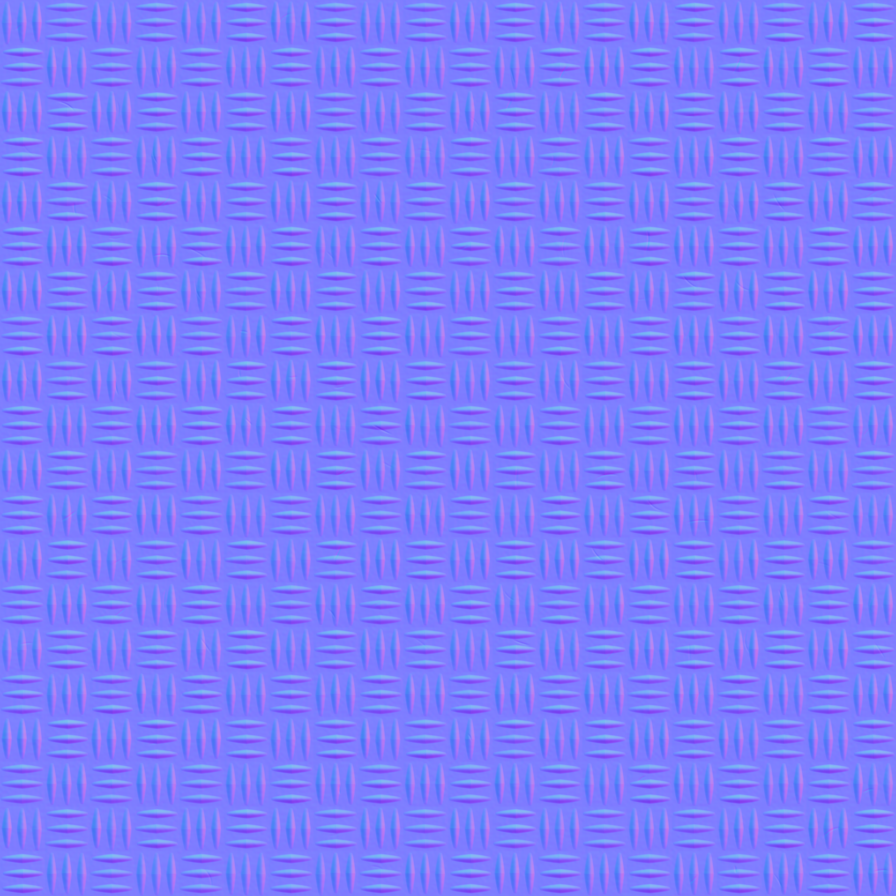
This texture map is drawn by a three.js fragment shader. Its source:

```glsl
#define CELLS 20.0        // cells across and down
#define BAR_GAP 0.335     // spacing of the three bars, in cells
#define BAR_HALF 0.48     // half length of a bar
#define BAR_WIDTH 0.112   // half width of a bar at its middle
#define BAR_HEIGHT 0.037
#define MOUND 0.006       // low swelling under each group of bars
#define VARIATION 0.24    // difference in height between bars
#define GRAIN 0.0016
#define SCRATCH_DEPTH 0.005
#define SCRATCH_SHARE 0.3
#define FLAT_LEVEL 0.494

varying vec2 vUv;

float hash(vec2 p) {
  return fract(sin(dot(p, vec2(127.1, 311.7))) * 43758.5453);
}

// Value noise that wraps after the given period
float wrapNoise(vec2 p, vec2 period) {
  vec2 i = floor(p), f = fract(p);
  f = f * f * (3.0 - 2.0 * f);
  vec2 a = mod(i, period), b = mod(i + 1.0, period);
  return mix(mix(hash(a), hash(vec2(b.x, a.y)), f.x),
             mix(hash(vec2(a.x, b.y)), hash(b), f.x), f.y);
}

// Three pointed bars per cell, turned in alternate cells
float treadHeight(vec2 p) {
  vec2 cell = mod(floor(p), CELLS);
  vec2 q = fract(p) - 0.5;
  bool upright = mod(cell.x + cell.y, 2.0) > 0.5;
  if (upright) q = q.yx;                       // x along, y across

  float mound = max(0.0, 1.0 - 4.0 * q.x * q.x);
  float h = MOUND * mound * (1.0 - smoothstep(0.27, 0.5, abs(q.y)));

  for (int k = -1; k <= 1; k++) {
    float bar = float(k);
    float r = hash(cell + bar * 31.7 + 3.1);
    float across = q.y - bar * BAR_GAP;
    float along = (q.x - 0.03 * (r - 0.5)) / (BAR_HALF - 0.03 * r);
    float taper = max(0.0, 1.0 - abs(along));
    taper *= 1.4 - 0.4 * taper;
    float width = BAR_WIDTH * (0.38 + 0.62 * taper);
    if (upright) width *= across < 0.0 ? 1.2 : 0.95;   // gentler left flank
    float t = across / width;
    float profile = max(0.0, 1.0 - t * t);
    float gain = 1.0 + VARIATION * (r - 0.5);
    h += BAR_HEIGHT * gain * taper * profile * profile;
  }
  return h;
}

// Sparse curved hairlines, each kept inside its own cell
float scratchHeight(vec2 p) {
  vec2 cell = mod(floor(p), CELLS);
  vec2 q = fract(p) - 0.5;
  float r = hash(cell + 51.3);
  q -= 0.4 * (vec2(hash(cell + 13.9), hash(cell + 29.4)) - 0.5);
  float angle = 6.2832 * hash(cell + 71.2);
  q = mat2(cos(angle), sin(angle), -sin(angle), cos(angle)) * q;
  float reach = 0.1 + 0.2 * hash(cell + 5.6);
  float d = (q.y - (r * 8.0 - 1.2) * q.x * q.x) / 0.022;
  float fade = 1.0 - smoothstep(0.3 * reach, reach, abs(q.x));
  float depth = SCRATCH_DEPTH * (0.2 + 0.8 * hash(cell + 88.1));
  return -depth * step(r, SCRATCH_SHARE) * fade * exp(-d * d);
}

// Fine grain with faint streaks both ways
float grainHeight(vec2 p) {
  vec2 fine = vec2(14.0, 14.0), streak = vec2(4.0, 16.0);
  return wrapNoise(p * fine, CELLS * fine)
       + 0.5 * wrapNoise(p * streak, CELLS * streak)
       + 0.5 * wrapNoise(p * streak.yx, CELLS * streak.yx);
}

float surfaceHeight(vec2 p) {
  return treadHeight(p) + scratchHeight(p) + GRAIN * grainHeight(p);
}

void main() {
  vec2 p = vUv * CELLS;
  vec2 e = vec2(0.015, 0.0);

  // Slope by central differences
  vec2 slope = vec2(surfaceHeight(p + e.xy) - surfaceHeight(p - e.xy),
                    surfaceHeight(p + e.yx) - surfaceHeight(p - e.yx)) / (2.0 * e.x);
  vec3 normal = normalize(vec3(-slope, 1.0));

  // Pack the normal into colour
  gl_FragColor = vec4(FLAT_LEVEL + 0.5 * normal.xy, 0.5 + 0.5 * normal.z, 1.0);
}
```
